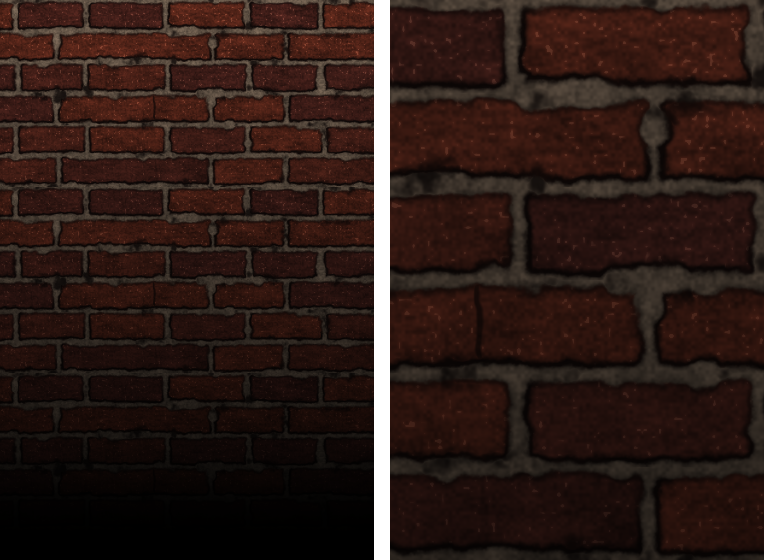
Left, the full canvas; right, a detail of the centre.
A WebGL 1 fragment shader for this texture:

```glsl
precision highp float;
uniform vec2 u_resolution;

const float ROWS = 18.0;        // courses down the wall
const float PERIOD = 6.0;       // courses before the bond repeats
const float ASPECT = 1.5;       // wall height over width
const float COURSE = ASPECT / ROWS;

const vec3 BRICK_RED = vec3(0.36, 0.155, 0.105);
const vec3 BRICK_PLUM = vec3(0.27, 0.125, 0.105);
const vec3 MORTAR = vec3(0.43, 0.365, 0.305);
const vec3 SOOT = vec3(0.045, 0.025, 0.022);

float hash(vec2 p) {
  return fract(sin(dot(p, vec2(127.1, 311.7))) * 4375.85);
}

float noise(vec2 p) {
  vec2 i = floor(p), f = fract(p);
  f = f * f * (3.0 - 2.0 * f);
  return mix(mix(hash(i), hash(i + vec2(1.0, 0.0)), f.x),
             mix(hash(i + vec2(0.0, 1.0)), hash(i + vec2(1.0, 1.0)), f.x), f.y);
}

float fbm(vec2 p) {
  float sum = 0.0, gain = 0.5;
  for (int i = 0; i < 4; i++) {
    sum += gain * noise(p);
    p = p * 2.03 + 7.3;
    gain *= 0.5;
  }
  return sum / 0.9375;
}

float roundedBox(vec2 p, vec2 halfSize, float radius) {
  vec2 q = abs(p) - halfSize + radius;
  return length(max(q, 0.0)) + min(max(q.x, q.y), 0.0) - radius;
}

// Horizontal place of joint k; odd courses are shifted by half a brick
float jointX(float k, float row, float odd) {
  float wave = mix(0.0166 * cos(1.2566 * (k - 1.0)), 0.008 * cos(1.2566 * k), odd);
  float jitter = (hash(vec2(mod(k, 5.0), row + 3.0)) - 0.5) * 0.009;
  return mix(0.0497, 0.161, odd) + 0.2 * k - wave + jitter;
}

// Left edge, right edge and index of the brick around x
vec3 brickSpan(float x, float row, float odd) {
  vec3 span = vec3(-9.0, 9.0, 0.0);
  for (int i = -2; i <= 6; i++) {
    float k = float(i), m = mod(k, 5.0);
    bool merged = odd > 0.5 && (m == 1.0 || m == 4.0);
    if (merged) continue;
    float j = jointX(k, row, odd);
    if (j <= x) span.xz = vec2(j, m);
    else span.y = min(span.y, j);
  }
  return span;
}

vec3 brickColor(vec2 p, float seed, float grain) {
  vec3 base = mix(BRICK_RED, BRICK_PLUM, smoothstep(0.3, 1.0, seed));
  float blotch = fbm(p * vec2(24.0, 38.0) + seed * 9.0);
  float streak = noise(p * vec2(45.0, 170.0));
  float pale = smoothstep(0.88, 1.0, grain) * 0.13;
  return base * (0.38 + 0.5 * blotch + 0.22 * streak + 0.36 * grain) + pale * vec3(1.0, 0.75, 0.6);
}

vec3 mortarColor(vec2 p, float grain) {
  float stain = fbm(p * 42.0 + 31.0);
  return MORTAR * (0.52 + 0.52 * stain + 0.3 * grain);
}

float fadeDown(float t) {
  return (1.0 - pow(min(t / 0.98, 1.0), 1.25)) * smoothstep(0.99, 0.78, t);
}

void main() {
  vec2 uv = gl_FragCoord.xy / u_resolution;
  float depth = 1.0 - uv.y;
  vec2 p = vec2(uv.x, mod(depth * ASPECT, COURSE * PERIOD));
  float pixel = 1.0 / u_resolution.x;

  // Brick layout
  float row = floor(p.y / COURSE);
  float odd = mod(row, 2.0);
  vec3 span = brickSpan(p.x, row, odd);
  float seed = hash(vec2(span.z + 2.0, row + 5.0));
  vec2 center = vec2(0.5 * (span.x + span.y), (row + 0.5) * COURSE);
  vec2 halfSize = vec2(0.5 * (span.y - span.x) - 0.0055 - 0.003 * seed, 0.0345);

  // Worn outline
  vec2 local = p - center;
  local.y += (noise(vec2(p.x * 12.0, row * 5.0)) - 0.5) * 0.005;
  float chips = (fbm(p * 75.0) - 0.5) * 0.009;
  float bites = smoothstep(0.62, 0.85, noise(p * 26.0 + 4.0)) * 0.006;
  float d = roundedBox(local, halfSize, 0.006) + chips + bites;
  float brick = 1.0 - smoothstep(-0.001 - pixel, 0.001 + pixel, d);

  // Surfaces
  float grain = 0.6 * noise(p * 310.0) + 0.4 * noise(p * 190.0 + 50.0);
  grain = clamp((grain - 0.5) * 1.5 + 0.5, 0.0, 1.0);
  vec3 color = mix(mortarColor(p, grain), brickColor(p, seed, grain), brick);

  // Sooty rims, heavier at the lower and left edges
  float lower = smoothstep(0.0, 0.03, local.y);
  float left = 1.0 - smoothstep(0.0, 0.02, local.x + halfSize.x);
  float rim = exp(-pow(abs(d + 0.001) / 0.0038, 2.0));
  float soot = rim * (0.4 + 0.4 * max(lower, left) + 0.25 * noise(p * 60.0));
  float patches = smoothstep(0.58, 0.8, fbm(p * 30.0 + 80.0)) * smoothstep(-0.016, -0.002, d);
  soot = max(soot, patches * 0.8);

  // Cracked long brick
  float crackX = abs(p.x - 0.412 + (noise(p * 90.0) - 0.5) * 0.006);
  float crack = (1.0 - smoothstep(0.001, 0.004, crackX)) * step(abs(row - 3.0), 0.5);
  soot = max(soot, crack * brick * 0.65);

  color = mix(color, SOOT, clamp(soot, 0.0, 0.92));
  gl_FragColor = vec4(color * fadeDown(depth), 1.0);
}
```
